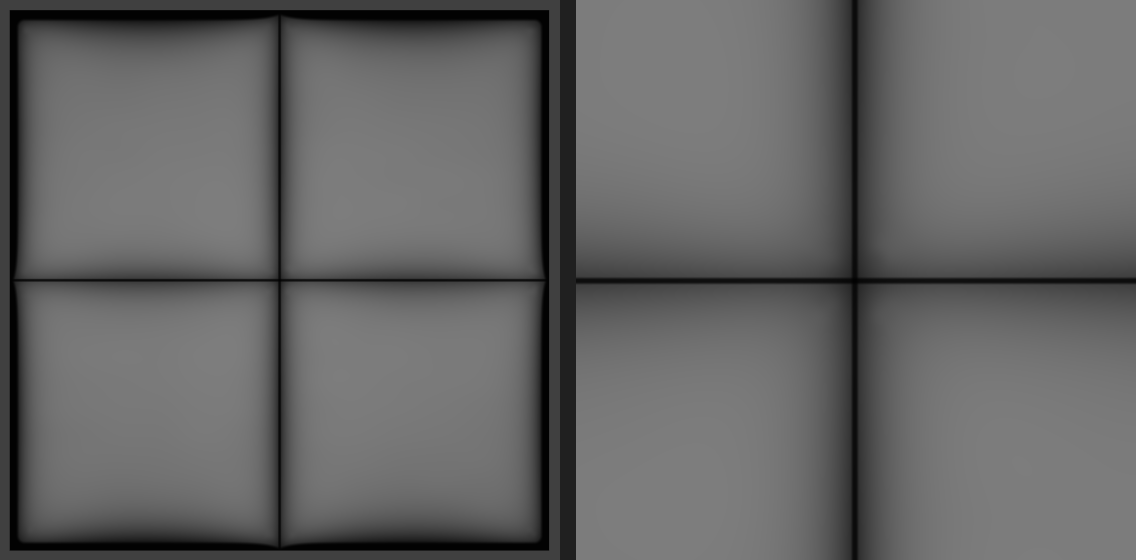
Left, the full canvas; right, a detail of the centre.
Write a WebGL 1 fragment shader that draws this texture map.

```glsl
precision highp float;

uniform vec2 u_resolution;

float hash(vec2 cell) {
  return fract(sin(dot(cell, vec2(127.1, 311.7))) * 43758.55);
}

float valueNoise(vec2 p) {
  vec2 cell = floor(p);
  vec2 f = fract(p);
  f = f * f * (3.0 - 2.0 * f);
  return mix(mix(hash(cell), hash(cell + vec2(1.0, 0.0)), f.x),
             mix(hash(cell + vec2(0.0, 1.0)), hash(cell + 1.0), f.x), f.y);
}

float roundedBox(vec2 p, vec2 halfSize, float radius) {
  vec2 q = abs(p) - halfSize + radius;
  return length(max(q, 0.0)) + min(max(q.x, q.y), 0.0) - radius;
}

void main() {
  vec2 uv = gl_FragCoord.xy / u_resolution;
  float pixel = 1.0 / min(u_resolution.x, u_resolution.y);

  // Mirror the four cushions about the crossing seams
  vec2 centered = uv - vec2(0.4993, 0.4995);
  vec2 fromSeam = abs(centered);
  vec2 quadrant = step(0.0, centered);

  // Outer edges flare slightly where they meet a seam
  vec2 outer = vec2(0.469, mix(0.470, 0.466, quadrant.y));
  outer += vec2(0.008, 0.010) * exp(-fromSeam.yx / 0.024);
  vec2 fromOuter = max(outer - fromSeam, 0.0);

  // Creases are deepest halfway along each side
  vec2 arch = sin(3.14159 * clamp(fromSeam.yx / outer.yx, 0.0, 1.0));
  vec2 innerDepth = vec2(0.62, 0.36) + vec2(0.10, 0.22) * arch;
  vec2 outerDepth = vec2(0.68, 0.56) + vec2(0.12, 0.30) * arch;
  vec2 innerWidth = vec2(0.021, 0.020 + 0.014 * arch.y);
  vec2 outerWidth = vec2(0.021, 0.018 + 0.018 * arch.y);
  vec2 shade = (1.0 - innerDepth * exp(-fromSeam / innerWidth))
             * (1.0 - outerDepth * exp(-fromOuter / outerWidth));

  // Broad falloff away from the middle, with faint mottling
  float grey = 0.518 - 0.060 * fromSeam.x - 0.125 * fromSeam.y;
  grey += 0.006 * (valueNoise(uv * vec2(14.0, 22.0)) - 0.5);
  grey *= shade.x * shade.y;

  // Small puckers at the cushion corners
  vec2 toCorner = min(fromSeam, fromOuter) - 0.018;
  float pucker = exp(-dot(toCorner, toCorner) / 0.00012);
  grey += 0.035 * pucker * valueNoise(uv * 90.0);

  // Thin dark seams
  vec2 seam = 1.0 - smoothstep(0.0005, 0.0022 + pixel, fromSeam);
  grey *= (1.0 - 0.72 * seam.x) * (1.0 - 0.78 * seam.y);

  // Black recess around the rounded cushions
  float cushion = roundedBox(fromSeam, outer, 0.014);
  grey = mix(grey, 0.008, smoothstep(-0.005, 0.001 + pixel, cushion));

  // Flat grey frame
  float frame = roundedBox(uv - vec2(0.4990, 0.4993), vec2(0.4817, 0.4824), 0.0);
  grey = mix(grey, 0.25, smoothstep(-0.5 * pixel, 0.5 * pixel, frame));

  gl_FragColor = vec4(vec3(grey), 1.0);
}
```
